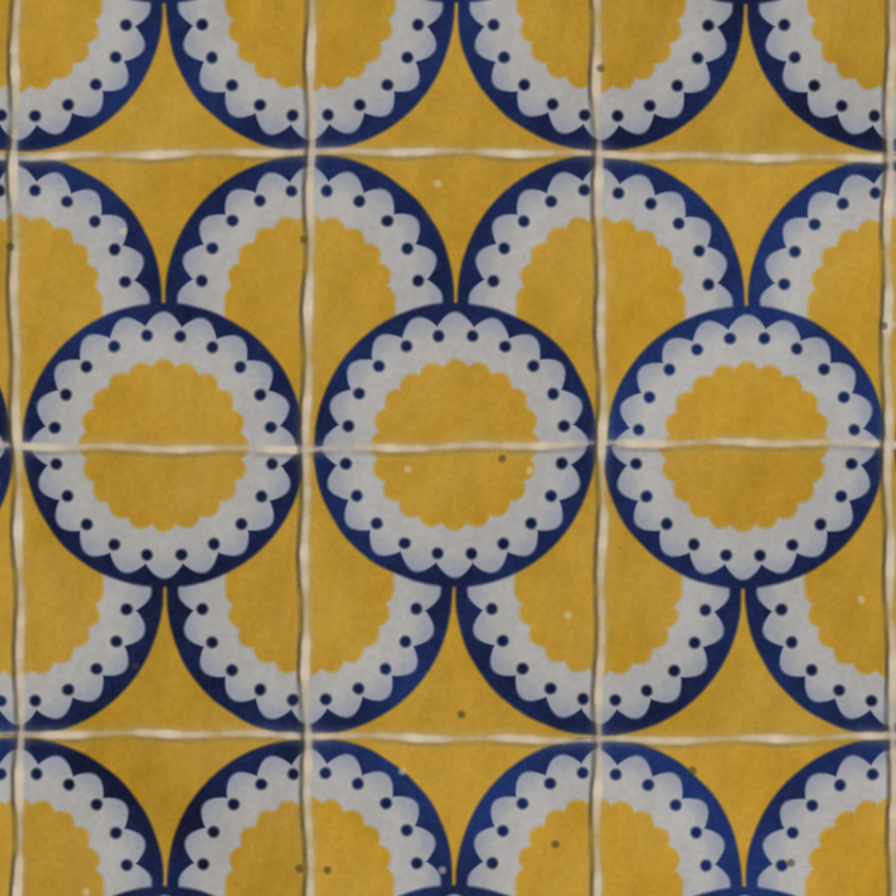
Give the GLSL for this pattern, as a WebGL 1 fragment shader.

```glsl
precision highp float;
uniform vec2 u_resolution;

#define TILES 3.078
#define OFFSET vec2(0.06, 1.547)
#define LOBES 20.0
#define SOFTNESS 0.009
#define OCHRE vec3(0.70, 0.53, 0.15)
#define GLAZE vec3(0.66, 0.65, 0.64)
#define COBALT vec3(0.13, 0.20, 0.40)
#define INK vec3(0.09, 0.10, 0.19)
#define GROUT vec3(0.79, 0.73, 0.64)
#define SHADOW vec3(0.25, 0.22, 0.17)

const float TAU = 6.28318;

float hash(vec2 p) {
  return fract(sin(dot(p, vec2(127.1, 311.7))) * 43758.5);
}

// Nearest feature point: x = distance, y = random value of its cell
vec2 cells(vec2 p) {
  vec2 base = floor(p);
  vec2 nearest = vec2(9.0, 0.0);
  for (int j = -1; j <= 1; j++) {
    for (int i = -1; i <= 1; i++) {
      vec2 id = base + vec2(float(i), float(j));
      vec2 point = id + vec2(hash(id), hash(id + 17.3));
      float d = length(p - point);
      if (d < nearest.x) nearest = vec2(d, hash(id + 41.9));
    }
  }
  return nearest;
}

// Layered sines, roughly -1 to 1
float waves(vec2 p) {
  return 0.5 * sin(p.x * 1.7 + 1.9 * sin(p.y * 1.3))
       + 0.3 * sin(p.y * 3.1 + 1.6 * sin(p.x * 2.3 + 1.0))
       + 0.2 * sin(p.x * 6.7 - p.y * 5.3);
}

float fill(float d, float soft) {
  return 1.0 - smoothstep(-soft, soft, d);
}

// Dark rim, scalloped pale collar with dots, ochre heart
vec3 medallion(vec3 col, vec2 q, float radius, vec3 ochre, vec3 glaze, vec3 blue, float soft) {
  float r = length(q);
  float a = atan(q.y, q.x + 0.00001);
  float lobe = abs(cos(a * LOBES * 0.5));
  float arc = (fract(a * LOBES / TAU) - 0.5) * TAU / LOBES;
  float dotDist = length(vec2(r - 0.375, arc * r)) - 0.019;
  vec3 collar = mix(glaze, vec3(0.52, 0.55, 0.62), 0.65 * smoothstep(0.36, 0.45, r));

  col = mix(col, blue, fill(r - radius, soft));
  col = mix(col, collar, fill(r - 0.408 - 0.046 * lobe, soft));
  col = mix(col, blue * 0.85, fill(dotDist, soft));
  return mix(col, ochre, fill(r - 0.268 - 0.022 * lobe, soft * 1.4));
}

// Uneven joint with a dark lip on its negative side; s is across, t along
vec3 joint(vec3 col, float s, float t, float width, float lip, float soft) {
  float line = floor(s + 0.5);
  float drift = 0.011 * sin(t * 1.9 + line * 2.4) + 0.004 * sin(t * 15.0 + line);
  float d = s - line + drift;
  float rough = waves(vec2(t * 9.0, line * 5.0));
  float smear = exp(-d * d * 1600.0) * (0.35 + 0.2 * rough);
  col = mix(col, GLAZE, smear);
  col = mix(col, SHADOW, lip * (0.65 + 0.35 * rough) * fill(abs(d + 0.018) - 0.010, soft));
  float body = fill(abs(d) - width * (1.0 + 0.45 * rough), soft);
  return mix(col, GROUT * (0.95 + 0.1 * rough), body * (0.82 + 0.15 * rough));
}

void main() {
  vec2 p = gl_FragCoord.xy / u_resolution * TILES - OFFSET;
  float soft = max(SOFTNESS, TILES / min(u_resolution.x, u_resolution.y));

  // Each tile is set slightly askew and fired to its own tone
  vec2 tile = floor(p);
  float tone = hash(tile + 3.7);
  vec2 skew = vec2(hash(tile + 8.1), hash(tile + 5.2)) - 0.5;
  vec2 s = p + 0.014 * skew + 0.003 * waves(p * 5.0);

  // Brushed, mottled glaze
  float cloud = waves(p * 4.0 + tone * 6.0);
  float streak = waves(vec2(p.x * 16.0, p.y * 4.0) + tile * 3.0);
  vec2 mottle = cells(p * 11.0);
  float wear = 0.04 * cloud + 0.03 * streak + 0.05 * (mottle.x - 0.5);
  vec3 ochre = OCHRE * (0.95 + 0.10 * tone + wear);
  ochre = mix(ochre, vec3(0.68, 0.58, 0.36), 0.18 + 0.15 * cloud);
  vec3 glaze = GLAZE * (0.98 + 0.05 * tone + 0.6 * wear);
  vec3 blue = mix(INK, COBALT, clamp(0.15 + 0.7 * tone + 0.3 * cloud, 0.0, 1.0));

  // Mirrored rows: whole medallions overlap the pairs behind them
  float row = abs(mod(s.y + 1.0, 2.0) - 1.0);
  vec2 front = vec2(fract(s.x) - 0.5, row);
  vec2 back = vec2(fract(s.x + 0.5) - 0.5, max(row - 0.5, 0.0));
  vec3 col = medallion(ochre, back, 0.494, ochre, glaze, blue, soft);
  col = medallion(col, front, 0.484, ochre, glaze, blue, soft);

  // Joints between tiles
  col = joint(col, p.y, p.x, 0.010, 0.25, soft);
  col = joint(col, p.x, p.y, 0.012, 0.85, soft);

  // Sparse chips and fine grain
  vec2 chip = cells(p * 7.0 + 4.0);
  float chipped = step(0.95, chip.y) * fill(chip.x - 0.09, 0.06);
  col = mix(col, mix(SHADOW, GROUT, step(0.97, chip.y)), 0.6 * chipped);
  col += 0.025 * (cells(p * 60.0).y - 0.5);
  gl_FragColor = vec4(col, 1.0);
}
```
